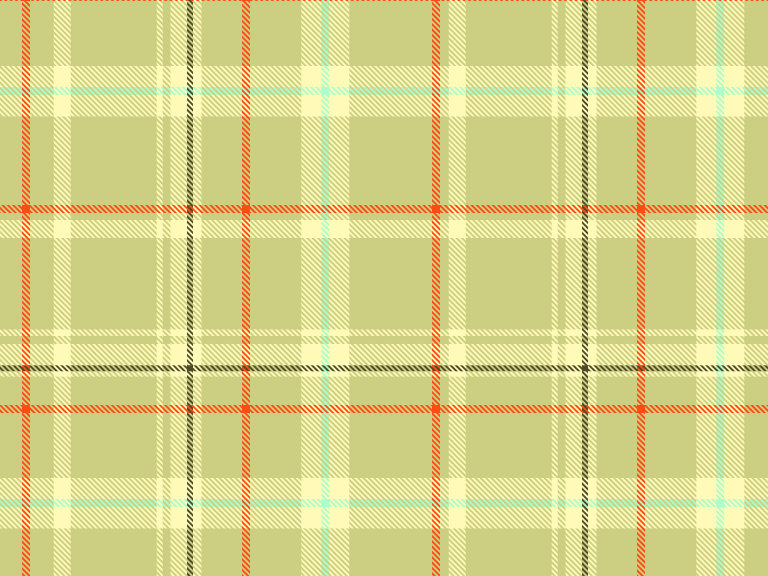
Write a Shadertoy shader that draws this pattern.

```glsl
// Lengths are in threads; the canvas is THREADS_HIGH threads tall.
const float THREADS_HIGH = 576.0;
const float TWILL_PITCH = 5.33;
const float WARP_PERIOD = 395.0;
const float WEFT_PERIOD = 412.0;
const float FIRST_RED_SLIP = -15.0;  // offset of the first red warp line

const vec3 OLIVE = vec3(0.80, 0.81, 0.51);
const int PALE = 0, RED = 1, MINT = 2, DARK = 3;
const vec3 DYES[4] = vec3[4](
    vec3(1.00, 0.98, 0.72),
    vec3(1.00, 0.30, 0.08),
    vec3(0.67, 1.00, 0.80),
    vec3(0.30, 0.29, 0.16));

struct Stripe { float centre; float width; int dye; };
const int STRIPES = 8;

// Stripes are listed from the bottom layer to the top.
const Stripe WARP[STRIPES] = Stripe[STRIPES](
    Stripe(62.2, 17.0, PALE),
    Stripe(159.7, 6.0, PALE),
    Stripe(186.0, 31.0, PALE),
    Stripe(325.3, 48.0, PALE),
    Stripe(41.0, 8.0, RED),
    Stripe(246.0, 8.0, RED),
    Stripe(325.2, 8.0, MINT),
    Stripe(190.0, 6.0, DARK));

const Stripe WEFT[STRIPES] = Stripe[STRIPES](
    Stripe(229.0, 18.0, PALE),
    Stripe(332.7, 6.5, PALE),
    Stripe(360.3, 32.7, PALE),
    Stripe(91.2, 50.5, PALE),
    Stripe(209.0, 8.0, RED),
    Stripe(409.0, 8.0, RED),
    Stripe(91.0, 8.0, MINT),
    Stripe(368.3, 6.0, DARK));

// Smooth coverage of a repeating stripe.
float stripeMask(float x, Stripe s, float period, float pixel) {
    float offset = mod(x - s.centre + 0.5 * period, period) - 0.5 * period;
    return clamp((0.5 * s.width - abs(offset)) / pixel + 0.5, 0.0, 1.0);
}

vec3 warpColour(float x, float pixel) {
    vec3 colour = OLIVE;
    for (int i = 0; i < STRIPES; i++) {
        Stripe s = WARP[i];
        if (i == 4 && x < WARP_PERIOD) s.centre += FIRST_RED_SLIP;
        colour = mix(colour, DYES[s.dye], stripeMask(x, s, WARP_PERIOD, pixel));
    }
    return colour;
}

vec3 weftColour(float y, float pixel) {
    vec3 colour = OLIVE;
    for (int i = 0; i < STRIPES; i++) {
        Stripe s = WEFT[i];
        colour = mix(colour, DYES[s.dye], stripeMask(y, s, WEFT_PERIOD, pixel));
    }
    return colour;
}

// Diagonal ribs: 1 where the warp lies on top, 0 where the weft does.
float twill(vec2 p, float pixel) {
    float rib = abs(fract((p.x - p.y) / TWILL_PITCH) - 0.5);
    float edge = (0.25 - rib) * TWILL_PITCH * sqrt(0.5);
    return clamp(edge / pixel + 0.5, 0.0, 1.0);
}

void mainImage(out vec4 fragColor, in vec2 fragCoord) {
    float pixel = THREADS_HIGH / iResolution.y;
    // Threads are counted from the top left corner.
    vec2 p = vec2(fragCoord.x, iResolution.y - fragCoord.y) * pixel;

    // Interlace the two thread directions.
    vec3 cloth = mix(weftColour(p.y, pixel), warpColour(p.x, pixel), twill(p, pixel));
    fragColor = vec4(cloth, 1.0);
}
```
